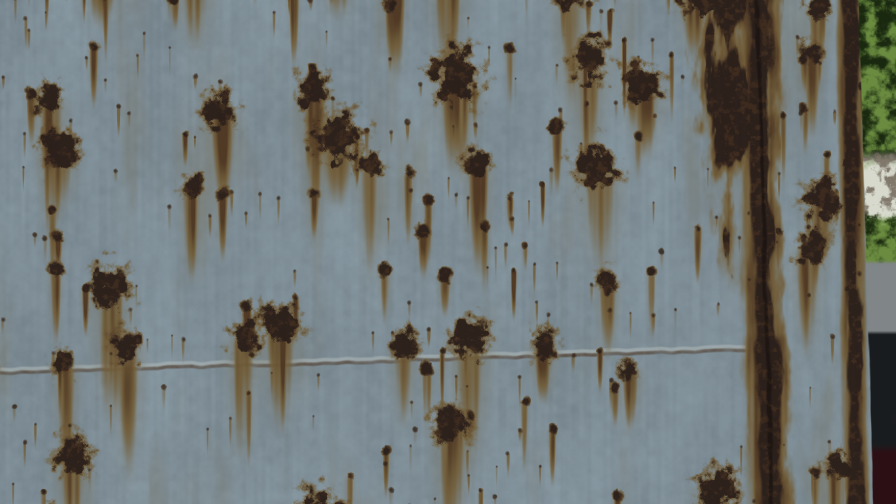
This texture is drawn by a WebGL 2 fragment shader. Its source:

```glsl
#version 300 es
precision highp float;
// Weathered painted steel wall with rust spots, runs, a weld and rusty seams.

uniform vec2 u_resolution;
out vec4 outColor;

const vec3 PAINT = vec3(0.495, 0.555, 0.590);
const vec3 WASH = vec3(0.470, 0.465, 0.410);
const vec3 OCHRE = vec3(0.440, 0.355, 0.205);
const vec3 BROWN = vec3(0.285, 0.195, 0.125);
const vec3 CORE = vec3(0.165, 0.120, 0.105);
const vec3 WELD_LIGHT = vec3(0.66, 0.70, 0.70);
const vec2 BIG_CELL = vec2(0.175, 0.190);
const vec2 SMALL_CELL = vec2(0.075, 0.095);
const vec2 SPECK_CELL = vec2(0.040, 0.045);
const float SEAM_X = 1.530;
const float EDGE_RUST_X = 1.700;
const float WALL_END = 1.732;

// Integer hash giving four values in 0..1
vec4 hash4(ivec2 cell, int seed) {
  uvec4 v = uvec4(cell.x + 1000, cell.y + 1000, seed, seed + 7);
  v = v * 1664525u + 1013904223u;
  for (int i = 0; i < 2; i++) {
    v += v.yzxy * v.wxyz;
    v ^= v >> 16u;
  }
  return vec4(v >> 8u) / 16777216.0;
}

float noise(vec2 p) {
  ivec2 i = ivec2(floor(p));
  vec2 f = fract(p);
  f = f * f * (3.0 - 2.0 * f);
  float low = mix(hash4(i, 3).x, hash4(i + ivec2(1, 0), 3).x, f.x);
  float high = mix(hash4(i + ivec2(0, 1), 3).x, hash4(i + ivec2(1, 1), 3).x, f.x);
  return mix(low, high, f.y);
}

float fbm(vec2 p) {
  float sum = 0.0, gain = 0.53;
  for (int i = 0; i < 4; i++) {
    sum += gain * noise(p);
    p = p * 2.03 + 17.3;
    gain *= 0.5;
  }
  return sum;
}

// Scattered spots with runs below them: x = core, y = run, z = faint wash
vec3 rustSpots(vec2 p, vec2 cell, vec2 radii, float density, int seed, float rough, float fibre) {
  vec3 cover = vec3(0.0);
  ivec2 home = ivec2(floor(p / cell));
  float soft = 1.2 / u_resolution.y;
  for (int j = -1; j <= 2; j++) {
    for (int i = -1; i <= 1; i++) {
      ivec2 id = home + ivec2(i, j);
      vec4 h = hash4(id, seed);
      vec4 k = hash4(id, seed + 31);
      float cluster = noise((vec2(id) + 0.5) * cell * vec2(3.5, 1.6) + 4.0);
      if (h.z > density * (0.45 + 1.1 * cluster)) continue;
      vec2 d = p - (vec2(id) + 0.1 + 0.8 * h.xy) * cell;
      float r = mix(radii.x, radii.y, h.w * h.w * 0.6 + h.w * 0.4);
      float dist = length(d * vec2(1.0, 0.88)) + (rough - 0.5) * r * 1.9;
      float core = 1.0 - smoothstep(r * 0.85 - soft, r * 1.08 + soft, dist);
      float halo = 1.0 - smoothstep(r * 0.8, r * 1.75, dist);
      float t = -d.y / (cell.y * mix(0.7, 1.95, k.x));
      float fade = smoothstep(-0.06, 0.06, t) * (1.0 - smoothstep(0.15, 1.0, t));
      float width = r * mix(1.05, 0.55, clamp(t, 0.0, 1.0));
      float off = abs(d.x + (k.y - 0.5) * r * 0.5);
      float run = (1.0 - smoothstep(width * 0.15, width + soft, off)) * fade;
      run *= mix(0.55, 1.15, k.z) * (0.45 + 0.95 * fibre);
      float wash = (1.0 - smoothstep(width * 0.4, width * 2.1, off)) * fade;
      cover = 1.0 - (1.0 - cover) * (1.0 - clamp(vec3(core, max(run, halo * 0.6), wash * 0.6), 0.0, 1.0));
    }
  }
  return cover;
}

// Strip beyond the wall: foliage, pale road and a dark parked shape
vec3 backdrop(vec2 p) {
  float leaf = fbm(p * 48.0);
  vec3 green = mix(vec3(0.10, 0.16, 0.06), vec3(0.42, 0.55, 0.25), smoothstep(0.3, 0.7, leaf));
  vec3 pale = mix(vec3(0.50, 0.47, 0.42), vec3(0.84, 0.85, 0.80), smoothstep(0.35, 0.55, leaf));
  vec3 c = mix(vec3(0.50, 0.52, 0.53), green, smoothstep(0.475, 0.485, p.y));
  c = mix(c, pale, smoothstep(0.56, 0.58, p.y + 0.04 * (leaf - 0.5)));
  c = mix(c, green, smoothstep(0.67, 0.70, p.y + 0.06 * (leaf - 0.5)));
  vec3 body = mix(vec3(0.17, 0.06, 0.08), vec3(0.10, 0.11, 0.12), smoothstep(0.10, 0.12, p.y));
  return mix(body, c, smoothstep(0.335, 0.345, p.y));
}

void main() {
  vec2 p = gl_FragCoord.xy / u_resolution.y;
  float px = 1.0 / u_resolution.y;
  float rough = fbm(p * 58.0);
  float fibre = noise(vec2(p.x * 130.0, p.y * 5.0));
  float mottle = fbm(p * vec2(7.0, 4.0));

  // Paint with soft patches, vertical weathering and fine grain
  vec3 color = PAINT * (0.93 + 0.14 * mottle + 0.05 * (fibre - 0.5) + 0.09 * (rough - 0.5));
  color = mix(color, WASH, 0.4 * smoothstep(0.52, 0.85, fbm(p * vec2(16.0, 3.0) + 9.0)));

  // Horizontal weld: lit bead above a thin shadow
  float weldY = mix(0.266, 0.312, p.x / 1.5) + 0.004 * (noise(vec2(p.x * 45.0, 2.0)) - 0.5);
  float w = p.y - weldY;
  float weldSpan = 1.0 - smoothstep(1.48, 1.50, p.x);
  color = mix(color, WELD_LIGHT, weldSpan * 0.65 * (1.0 - smoothstep(0.002, 0.005 + px, abs(w))));
  color = mix(color, BROWN, weldSpan * (0.25 + 0.5 * rough) * (1.0 - smoothstep(0.001, 0.004 + px, abs(w + 0.006))));

  // Three sizes of spots
  vec3 rust = rustSpots(p, BIG_CELL, vec2(0.017, 0.041), 0.66, 11, rough, fibre);
  vec3 small = rustSpots(p, SMALL_CELL, vec2(0.004, 0.012), 0.36, 57, rough, fibre);
  vec3 specks = rustSpots(p, SPECK_CELL, vec2(0.0015, 0.0045), 0.20, 83, rough, fibre);
  rust = 1.0 - (1.0 - rust) * (1.0 - small) * (1.0 - specks * vec3(0.8, 0.5, 0.3));

  // Vertical seam, its upper patches and the rusty border
  float ragged = fbm(p * vec2(30.0, 11.0)) - 0.5;
  float seam = abs(p.x - SEAM_X + 0.028 * p.y + 0.012 * ragged);
  float border = abs(p.x - EDGE_RUST_X + 0.015 * p.y + 0.010 * ragged);
  float patchDist = abs(p.x - 1.445) + 0.10 * ragged + 0.045 * (1.0 - smoothstep(0.55, 0.75, p.y));
  float dark = 1.0 - smoothstep(0.014, 0.024, seam + 0.035 * ragged);
  dark = max(dark, 1.0 - smoothstep(0.009, 0.018, border + 0.030 * ragged));
  dark = max(dark, 1.0 - smoothstep(0.022, 0.034, patchDist));
  float stain = 1.0 - smoothstep(0.018, 0.060, seam + 0.04 * ragged);
  stain = max(stain, 1.0 - smoothstep(0.010, 0.034, border));
  stain = max(stain, (1.0 - smoothstep(0.02, 0.075, patchDist)) * smoothstep(0.35, 0.6, p.y));
  rust = max(rust, vec3(dark, stain * (0.5 + 0.6 * fibre), stain * 0.8));

  // Layer wash, ochre, brown and flaking core
  color = mix(color, WASH, clamp(rust.z, 0.0, 1.0) * 0.7);
  color = mix(color, OCHRE, smoothstep(0.05, 0.60, rust.y) * 0.9);
  color = mix(color, BROWN, smoothstep(0.48, 1.05, rust.y) * 0.85);
  vec3 flakes = mix(CORE, BROWN, 0.6 * smoothstep(0.48, 0.75, fbm(p * 95.0 + 5.0)));
  color = mix(color, flakes, rust.x * 0.96);
  color *= 1.0 - 0.35 * (1.0 - smoothstep(0.001, 0.007, seam));

  // Wall edge
  float wallEnd = WALL_END - 0.028 * p.y + 0.006 * ragged;
  color = mix(color, backdrop(p), smoothstep(-px, px, p.x - wallEnd));
  outColor = vec4(color, 1.0);
}
```
